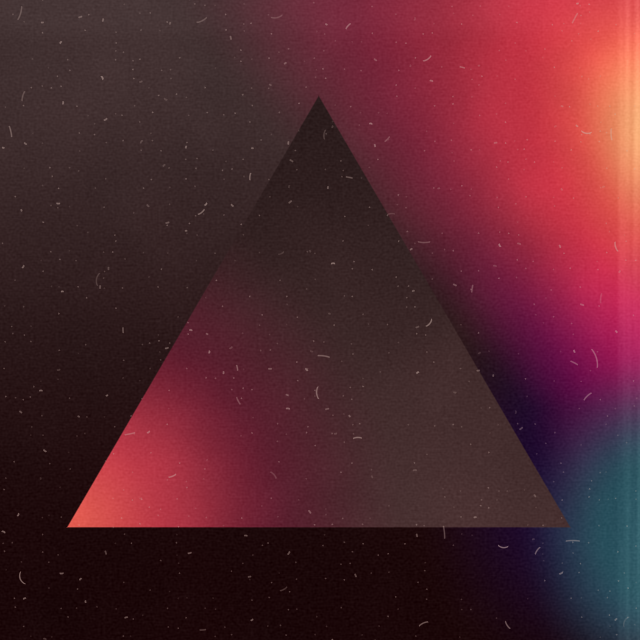
Write a WebGL 2 fragment shader that draws this background.

```glsl
#version 300 es
precision highp float;
// A dark triangle on aged film, with a light leak at the right edge.
// Soft elliptical glows layer the colour; a distance function cuts the
// triangle; gradient noise and hashed cells add stains, grain and dust.

uniform vec2 u_resolution;
out vec4 outColor;

// Falls smoothly from 1 at the inner radius to 0 at the outer radius.
float fade(float inner, float outer, float d) {
    return 1.0 - smoothstep(inner, outer, d);
}

vec2 hash2(vec2 p) {
    vec3 q = fract(p.xyx * vec3(0.1031, 0.1030, 0.0973));
    q += dot(q, q.yzx + 33.33);
    return fract((q.xx + q.yz) * q.zy);
}

float cornerSlope(vec2 cell, vec2 corner, vec2 f) {
    return dot(hash2(cell + corner) * 2.0 - 1.0, f - corner);
}

float gradientNoise(vec2 p) {
    vec2 i = floor(p), f = fract(p);
    vec2 w = f * f * f * (f * (f * 6.0 - 15.0) + 10.0);
    vec2 e = vec2(0.0, 1.0);
    return mix(mix(cornerSlope(i, e.xx, f), cornerSlope(i, e.yx, f), w.x),
               mix(cornerSlope(i, e.xy, f), cornerSlope(i, e.yy, f), w.x), w.y);
}

float fbm(vec2 p) {
    float sum = 0.0, amp = 0.5;
    for (int i = 0; i < 5; i++) {
        sum += amp * gradientNoise(p);
        p = p * 2.03 + 17.1;
        amp *= 0.5;
    }
    return sum;
}

// One short bent fibre per chosen cell; a tiny reach leaves a speck.
float dust(vec2 uv, float cells, float chance, float reach, float width) {
    vec2 id = floor(uv * cells);
    vec2 place = hash2(id + cells), look = hash2(id + cells * 2.7 + 5.0);
    vec2 q = fract(uv * cells) - 0.5 - (place - 0.5) * 0.45;
    float a = look.x * 6.283, pixel = 1.0 / u_resolution.y;
    q = mat2(cos(a), -sin(a), sin(a), cos(a)) * q;
    q.y += (look.y - 0.5) * 5.0 * q.x * q.x;
    float len = reach * (0.3 + 0.7 * place.y);
    float d = length(vec2(max(abs(q.x) - len, 0.0), q.y)) / cells;
    float present = step(hash2(id + cells * 4.3).x, chance);
    return present * fade(width - pixel * 0.5, width + pixel, d) * (0.3 + 0.7 * look.y);
}

vec3 backdrop(vec2 uv) {
    vec3 col = mix(vec3(0.10, 0.025, 0.03), vec3(0.26, 0.195, 0.195),
                   smoothstep(0.05, 1.0, uv.y));

    // Indigo shadow around the cool corner
    float shade = length((uv - vec2(0.92, 0.25)) * vec2(1.0, 0.8));
    col = mix(col, vec3(0.12, 0.04, 0.19), fade(0.06, 0.29, shade));

    // Warm leak, widening to the left with height
    float spread = clamp(0.5 + (uv.y - 0.48) * 1.28, 0.35, 1.15);
    float d = length((uv - vec2(1.02, 0.80)) * vec2(1.0 / spread, 0.75));
    vec3 rim = mix(vec3(0.38, 0.05, 0.27), vec3(0.46, 0.14, 0.22),
                   smoothstep(0.38, 0.68, uv.y));
    vec3 core = mix(vec3(0.72, 0.11, 0.35), vec3(0.80, 0.21, 0.27),
                    smoothstep(0.40, 0.68, uv.y));
    col = mix(col, rim, fade(0.38, 0.68, d));
    col = mix(col, core, fade(0.16, 0.46, d));
    col = mix(col, vec3(0.91, 0.40, 0.30), fade(0.04, 0.22, d));
    col = mix(col, vec3(0.93, 0.64, 0.43), fade(0.0, 0.14, d));

    // Teal leak
    float cool = length((uv - vec2(1.02, 0.17)) * vec2(1.0, 0.75));
    return mix(col, vec3(0.16, 0.31, 0.36), fade(0.07, 0.22, cool));
}

vec3 triangleFill(vec2 uv) {
    vec3 col = mix(vec3(0.16, 0.105, 0.105), vec3(0.275, 0.185, 0.185),
                   fade(0.2, 0.88, uv.y));
    float d = length(uv - vec2(0.09, 0.17));
    col = mix(col, vec3(0.37, 0.11, 0.18), fade(0.28, 0.56, d));
    col = mix(col, vec3(0.72, 0.22, 0.27), fade(0.12, 0.37, d));
    return mix(col, vec3(0.90, 0.37, 0.32), fade(0.0, 0.18, d));
}

void main() {
    vec2 uv = gl_FragCoord.xy / u_resolution;
    float pixel = 1.0 / u_resolution.y;

    // Triangle, mirrored about its upright axis
    vec2 fromApex = vec2(abs(uv.x - 0.498), uv.y - 0.85);
    float edge = max(dot(fromApex, vec2(0.864, 0.504)), 0.176 - uv.y);
    vec3 col = mix(backdrop(uv), triangleFill(uv), fade(-pixel, pixel, edge));

    // Worn film border: pale strips on the right, haze along the top
    float streaks = 0.6 + gradientNoise(vec2(uv.x * 130.0, uv.y * 2.0));
    col += vec3(0.06, 0.08, 0.07) * smoothstep(0.962, 0.972, uv.x) * streaks;
    col += 0.018 * smoothstep(0.93, 0.97, uv.y);

    // Stains and grain
    col *= 1.0 + 0.22 * fbm(uv * 5.0);
    col += 0.025 * max(fbm(uv * 11.0 + 40.0), 0.0);
    col += 0.035 * gradientNoise(uv * 230.0) + 0.02 * gradientNoise(uv * vec2(90.0, 310.0));

    // Dust, from fine specks to long fibres
    float marks = 0.35 * dust(uv, 70.0, 0.16, 0.02, 0.0007);
    marks += 0.5 * dust(uv + 0.37, 31.0, 0.13, 0.06, 0.0010);
    marks += 0.5 * dust(uv + 0.71, 17.0, 0.16, 0.17, 0.0008);
    marks += 0.45 * dust(uv + 0.13, 8.0, 0.10, 0.15, 0.0008);
    col = mix(col, vec3(0.80, 0.70, 0.66), min(marks, 0.6));
    outColor = vec4(clamp(col, 0.0, 1.0), 1.0);
}
```
